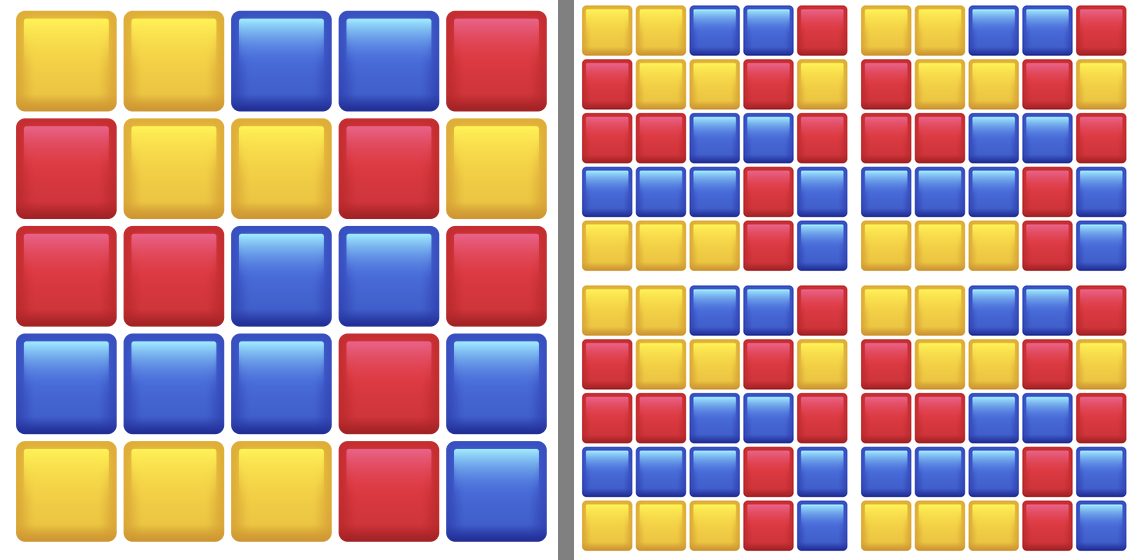
Left, the tile; right, the same tile 2 across and 2 down.
Reproduce this pattern procedurally as a Shadertoy shader.

```glsl
const int GRID = 5;
const vec2 ORIGIN = vec2(0.0226, 0.0264);   // lower left corner of the grid
const vec2 PITCH = vec2(0.1927, 0.1921);    // cell size as a share of the canvas

// Lengths below are in cells
const float TILE_HALF = 0.468;
const float TILE_RADIUS = 0.085;
const float WINDOW_HALF = 0.395;
const float WINDOW_RADIUS = 0.025;
const float GLOW_WIDTH = 0.19;
const float SHADE_HEIGHT = 0.30;
const float GLOSS_HEIGHT = 0.43;
const float GLOSS_FALLOFF = 1.8;

const vec3 BACKGROUND = vec3(1.0);

// One row per line, bottom first; digits: 1 blue, 2 red, 3 yellow
const int ROWS[GRID] = int[GRID](33321, 11121, 22112, 23323, 33112);

struct Paint { vec3 gloss; vec3 body; vec3 frame; vec3 shade; };

const Paint BLUE = Paint(vec3(0.63, 0.93, 1.00), vec3(0.29, 0.43, 0.86),
                         vec3(0.22, 0.31, 0.75), vec3(0.12, 0.17, 0.57));
const Paint RED = Paint(vec3(0.91, 0.39, 0.54), vec3(0.87, 0.23, 0.26),
                        vec3(0.77, 0.18, 0.19), vec3(0.62, 0.13, 0.14));
const Paint YELLOW = Paint(vec3(1.00, 0.95, 0.34), vec3(0.96, 0.83, 0.28),
                           vec3(0.87, 0.68, 0.22), vec3(0.80, 0.58, 0.20));

float roundedBox(vec2 p, float halfSize, float radius) {
    vec2 d = abs(p) - halfSize + radius;
    return length(max(d, 0.0)) + min(max(d.x, d.y), 0.0) - radius;
}

float coverage(float dist, float pixel) {
    return clamp(0.5 - dist / pixel, 0.0, 1.0);
}

Paint paintOf(ivec2 cell) {
    int digits = ROWS[cell.y];
    for (int i = cell.x; i < GRID - 1; i++) digits /= 10;
    int code = digits % 10;
    if (code == 1) return BLUE;
    if (code == 2) return RED;
    return YELLOW;
}

vec3 tileColor(vec2 p, Paint paint, float pixel) {
    // Soft inner glow rising from the frame
    vec2 inset = TILE_HALF - abs(p);
    vec2 glow = smoothstep(0.0, GLOW_WIDTH, inset);
    vec3 color = mix(paint.frame, paint.body, glow.x * glow.y);

    // Darkening toward the foot, plus a slight fall over the full height
    float height = p.y + TILE_HALF;
    float foot = clamp(1.0 - height / SHADE_HEIGHT, 0.0, 1.0);
    float slope = 0.22 * smoothstep(0.65, 0.1, height);
    color = mix(color, paint.shade, max(foot * foot, slope));

    // Crisp window of gloss, fading downward
    float depth = max(WINDOW_HALF - p.y, 0.0);
    float gloss = pow(max(1.0 - depth / GLOSS_HEIGHT, 0.0), GLOSS_FALLOFF);
    float window = coverage(roundedBox(p, WINDOW_HALF, WINDOW_RADIUS), pixel);
    vec3 lit = mix(mix(color, paint.body, smoothstep(0.6, 0.0, depth)), paint.gloss, gloss);
    float edge = mix(smoothstep(0.0, 0.12, inset.x), 1.0, smoothstep(0.4, 0.0, depth));
    return mix(color, lit, window * edge * smoothstep(0.6, 0.35, depth));
}

void mainImage(out vec4 fragColor, in vec2 fragCoord) {
    vec2 grid = (fragCoord / iResolution.xy - ORIGIN) / PITCH;
    vec2 cell = floor(grid);
    vec2 p = grid - cell - 0.5;
    float pixel = 1.0 / (iResolution.y * PITCH.y);

    vec3 color = BACKGROUND;
    vec2 inside = step(0.0, cell) * step(cell, vec2(GRID - 1));
    if (inside.x * inside.y > 0.5) {
        vec3 tile = tileColor(p, paintOf(ivec2(cell)), pixel);
        float mask = coverage(roundedBox(p, TILE_HALF, TILE_RADIUS), pixel);
        color = mix(BACKGROUND, tile, mask);
    }
    fragColor = vec4(color, 1.0);
}
```
